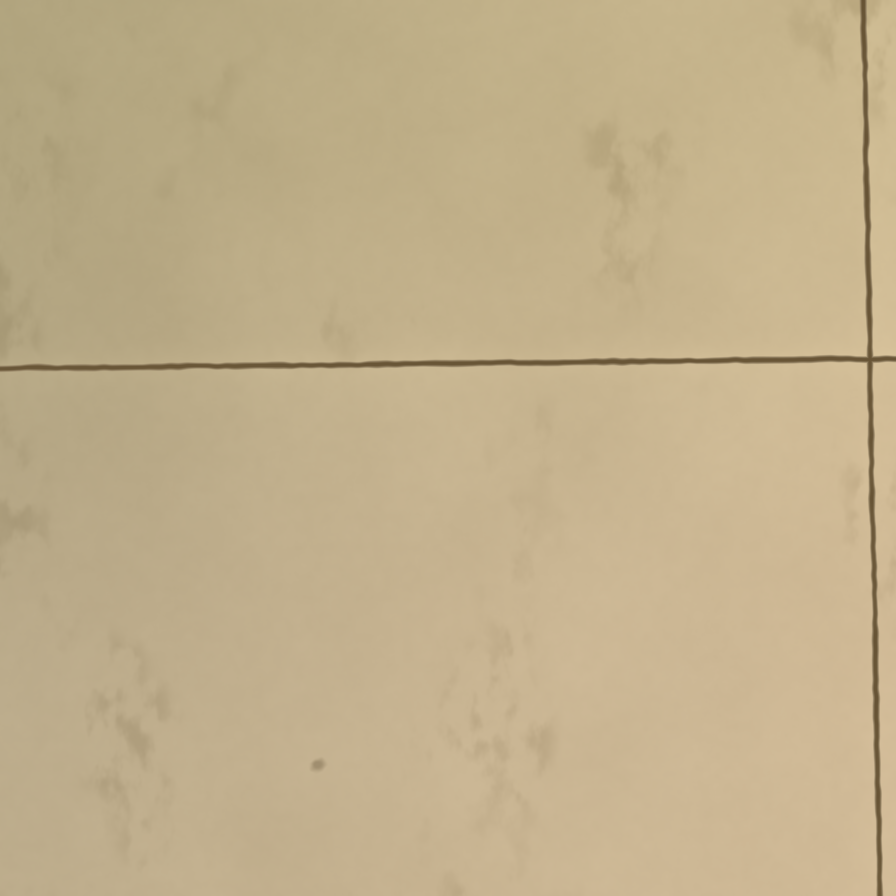
Give the GLSL for this texture, as a WebGL 2 fragment shader.

```glsl
#version 300 es
precision highp float;

#define PITCH 1.0
#define JOINT_CORNER vec2(0.982, 0.5885)
#define JOINT_SLANT vec2(-0.0185, 0.0115)
#define JOINT_HALF_WIDTH 0.0036
#define JOINT_WOBBLE 0.0024
#define SCUFF_STRENGTH 0.06
#define CLOUD_STRENGTH 0.035
#define GRAIN_STRENGTH 0.014
#define TILE_VARIATION 0.02
#define PIT_CENTER vec2(0.354, 0.147)
#define PIT_RADIUS 0.009

uniform vec2 u_resolution;
out vec4 fragColor;

const vec3 SHADED_BEIGE = vec3(0.705, 0.645, 0.520);
const vec3 WARM_BEIGE = vec3(0.825, 0.735, 0.595);
const vec3 OLIVE_TINT = vec3(-0.010, 0.002, -0.020);
const vec3 JOINT_CORE = vec3(0.400, 0.325, 0.205);
const vec3 JOINT_RIM = vec3(0.580, 0.510, 0.390);

float hash(vec2 p) {
  vec3 q = fract(vec3(p.xyx) * 0.1031);
  q += dot(q, q.yzx + 33.33);
  return fract((q.x + q.y) * q.z);
}

float noise(vec2 p) {
  vec2 cell = floor(p), f = fract(p);
  f = f * f * (3.0 - 2.0 * f);
  float low = mix(hash(cell), hash(cell + vec2(1, 0)), f.x);
  float high = mix(hash(cell + vec2(0, 1)), hash(cell + vec2(1, 1)), f.x);
  return mix(low, high, f.y);
}

float fbm(vec2 p) {
  float sum = 0.0, amplitude = 0.5;
  for (int i = 0; i < 4; i++) {
    sum += amplitude * noise(p);
    p = mat2(1.6, 1.2, -1.2, 1.6) * p + 17.3;
    amplitude *= 0.5;
  }
  return sum / 0.9375;
}

// Small offset that makes a joint edge ragged along its length
float wobble(float along, float seed) {
  float broad = noise(vec2(along * 28.0, seed)) - 0.5;
  float fine = noise(vec2(along * 95.0, seed + 7.0)) - 0.5;
  return JOINT_WOBBLE * (0.6 * broad + 0.4 * fine);
}

vec3 tileSurface(vec2 p, vec2 tile) {
  // Light falls off toward the left and upper edge
  float light = 0.08 + 0.86 * p.x - 0.10 * (p.y - 0.5);
  light += 0.22 * (fbm(p * 2.2 + 4.0) - 0.5);
  vec3 color = mix(SHADED_BEIGE, WARM_BEIGE, clamp(light, 0.0, 1.0));
  color += OLIVE_TINT * smoothstep(0.2, 1.0, p.y);
  color += TILE_VARIATION * (hash(tile + 40.0) - 0.5);

  // Soft clouding, sparse upright scuffs and fine grain
  color += CLOUD_STRENGTH * (fbm(p * 6.0 + 11.0) - 0.5);
  float patches = smoothstep(0.52, 0.75, fbm(p * vec2(7.0, 5.0) + 23.0));
  float streaks = smoothstep(0.45, 0.75, fbm(p * vec2(38.0, 24.0) + 5.0));
  color -= SCUFF_STRENGTH * patches * streaks;
  color += GRAIN_STRENGTH * (fbm(p * 90.0) - 0.5);
  return color;
}

void main() {
  vec2 p = gl_FragCoord.xy / u_resolution;
  float pixel = 1.0 / min(u_resolution.x, u_resolution.y);

  // Slightly skewed tile grid
  vec2 grid = (p - JOINT_CORNER - JOINT_SLANT * p.yx) / PITCH;
  vec2 offset = (grid - round(grid)) * PITCH;
  offset += vec2(wobble(p.y, 3.0), wobble(p.x, 19.0));
  vec3 color = tileSurface(p, floor(grid));

  // Pale lip along the joints, strongest on the upper side
  float lip = exp(-abs(offset.y) * 70.0) * (offset.y > 0.0 ? 1.0 : 0.45);
  lip += 0.3 * exp(-abs(offset.x) * 70.0);
  color += 0.035 * lip * vec3(1.0, 0.9, 0.75);

  // Small dark pit with a broken outline
  float pitDistance = length(p - PIT_CENTER) + 0.006 * (noise(p * 150.0) - 0.5);
  float pit = 1.0 - smoothstep(0.15 * PIT_RADIUS, PIT_RADIUS + pixel, pitDistance);
  color = mix(color, JOINT_RIM, 0.75 * pit);

  // Joints: brown rim around a darker, uneven core
  vec2 wear = vec2(noise(vec2(p.y * 45.0, 31.0)), noise(vec2(p.x * 45.0, 57.0)));
  vec2 halfWidth = JOINT_HALF_WIDTH * (vec2(0.78, 0.85) + 0.3 * wear);
  vec2 d = abs(offset);
  vec2 rim = 1.0 - smoothstep(halfWidth - pixel, halfWidth + pixel, d);
  vec2 core = 1.0 - smoothstep(0.25 * halfWidth, 0.8 * halfWidth + 0.5 * pixel, d);
  color = mix(color, JOINT_RIM, max(rim.x, rim.y));
  color = mix(color, JOINT_CORE, max(core.x, core.y) * (0.85 + 0.15 * wear.x));

  fragColor = vec4(clamp(color, 0.0, 1.0), 1.0);
}
```
